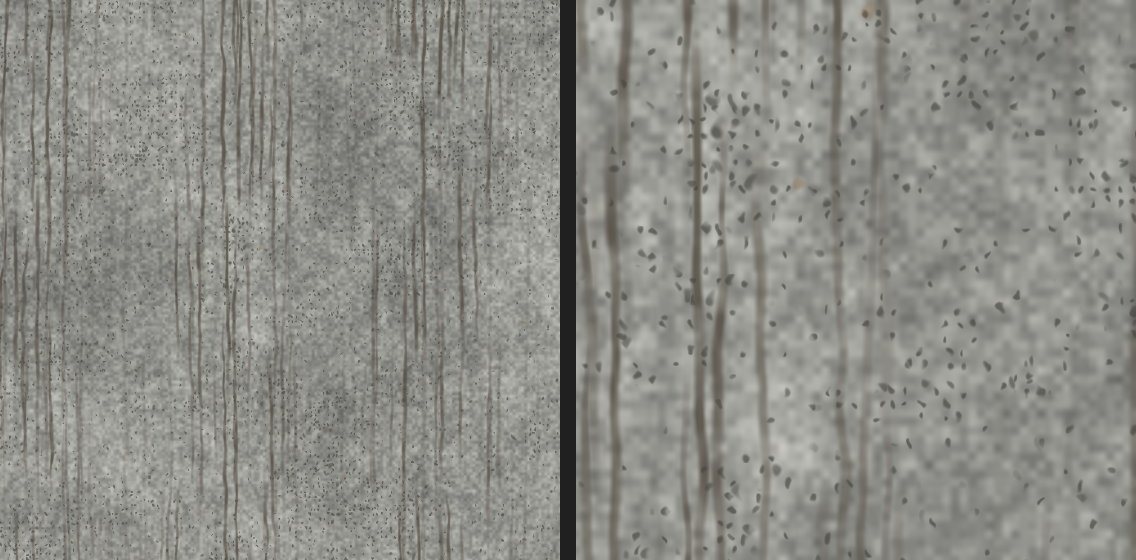
Left: the whole. Right: its middle third, enlarged.
Reproduce this texture procedurally as a WebGL 2 fragment shader.

```glsl
#version 300 es
precision highp float;
// Weathered grey concrete: cloudy stains and fine grain from value noise,
// ragged brown run-off streaks in jittered columns gathered into three bands,
// and small dark pits scattered in patches with a few rust flecks.

uniform vec2 u_resolution;
out vec4 fragColor;

float hash(vec2 p) {
  vec3 q = fract(p.xyx * 0.1031);
  q += dot(q, q.yzx + 33.33);
  return fract((q.x + q.y) * q.z);
}

float noise(vec2 p) {
  vec2 cell = floor(p), f = fract(p);
  f = f * f * (3.0 - 2.0 * f);
  vec2 e = vec2(1.0, 0.0);
  return mix(mix(hash(cell), hash(cell + e), f.x),
             mix(hash(cell + e.yx), hash(cell + e.xx), f.x), f.y);
}

float fbm(vec2 p) {
  float sum = 0.0, weight = 0.53;
  for (int i = 0; i < 4; i++) {
    sum += weight * noise(p);
    p = mat2(1.6, 1.2, -1.2, 1.6) * p + 17.3;
    weight *= 0.5;
  }
  return sum;
}

// Soft irregular spots, one in a given share of the unit cells.
float spots(vec2 p, float share, float size) {
  p += 0.5 * vec2(noise(p * 1.7), noise(p * 1.7 + 41.0));
  vec2 cell = floor(p);
  vec2 centre = 0.3 + 0.4 * vec2(hash(cell + 5.0), hash(cell + 23.0));
  float radius = size * mix(0.6, 1.0, hash(cell + 61.0));
  float d = length((fract(p) - centre) * vec2(1.15, 0.85));
  float present = smoothstep(0.0, 0.08, share - hash(cell + 87.0));
  return present * (1.0 - smoothstep(radius * 0.3, radius, d));
}

// Wavering vertical streaks, each fading in and out along its column.
float streaks(vec2 uv, float columns, float seed) {
  float x = uv.x + 0.012 * noise(vec2(uv.x * 6.0, uv.y * 5.0) + seed)
                 + 0.005 * noise(vec2(uv.x * 20.0, uv.y * 26.0) + seed);
  float column = floor(x * columns);
  float centre = 0.3 + 0.4 * hash(vec2(column, seed));
  float d = abs(fract(x * columns) - centre) / columns;
  float width = mix(0.003, 0.0065, noise(vec2(column * 3.7 + seed, uv.y * 13.0)));
  float along = noise(vec2(column * 7.0 + seed, uv.y * 4.0 + seed));
  float ragged = 0.45 + 0.75 * noise(uv * vec2(150.0, 55.0) + seed);
  return smoothstep(0.42, 0.8, along) * ragged * (1.0 - smoothstep(width * 0.15, width, d));
}

void main() {
  vec2 uv = gl_FragCoord.xy / u_resolution.y;

  // Streaky regions, repeating across the wall with uneven borders
  float band = 0.5 + 0.5 * cos(16.755 * (uv.x - 0.05 + 0.09 * (noise(uv * vec2(3.0, 4.0)) - 0.5)));
  band = smoothstep(0.15, 0.8, band);

  // Cloudy stains, drawn-out blotches and grain
  float tone = 0.588;
  tone += 0.24 * (fbm(uv * vec2(5.0, 4.0) + 3.0) - 0.5);
  tone += 0.10 * (fbm(uv * 26.0 + 11.0) - 0.5);
  tone += mix(0.04, 0.15, band) * (fbm(uv * vec2(70.0, 13.0) + 29.0) - 0.5);
  tone += 0.11 * (noise(uv * 105.0 + 7.0) - 0.5);
  tone += 0.14 * (noise(uv * 195.0 + 53.0) - 0.5);
  tone -= 0.015 * band;
  vec3 color = tone * vec3(1.0, 1.003, 0.967);

  // Run-off streaks over a faint brown wash
  float run = 0.0;
  for (int i = 0; i < 3; i++) {
    float k = float(i);
    run = max(run, streaks(uv, 27.0 + 9.0 * k, 13.0 + 31.0 * k));
  }
  run *= mix(0.22, 0.85, band);
  color = mix(color, vec3(0.34, 0.315, 0.275), min(run, 0.85));

  // Pits gathered in patches, plus a few larger holes
  float patches = smoothstep(0.4, 0.72, fbm(uv * vec2(7.0, 11.0) + 71.0));
  float pits = 0.65 * spots(uv * 125.0, 0.12 + 0.4 * patches, 0.42);
  pits = max(pits, 0.55 * spots(uv * 78.0 + 19.0, 0.06 + 0.22 * patches, 0.34));
  pits = max(pits, 0.85 * spots(uv * 34.0 + 37.0, 0.06, 0.22));
  color = mix(color, vec3(0.27, 0.268, 0.245), pits);

  // Rare rust flecks
  float rust = spots(uv * vec2(28.0, 40.0) + 91.0, 0.035, 0.24);
  color = mix(color, vec3(0.46, 0.32, 0.14), 0.8 * rust);

  fragColor = vec4(clamp(color, 0.0, 1.0), 1.0);
}
```
